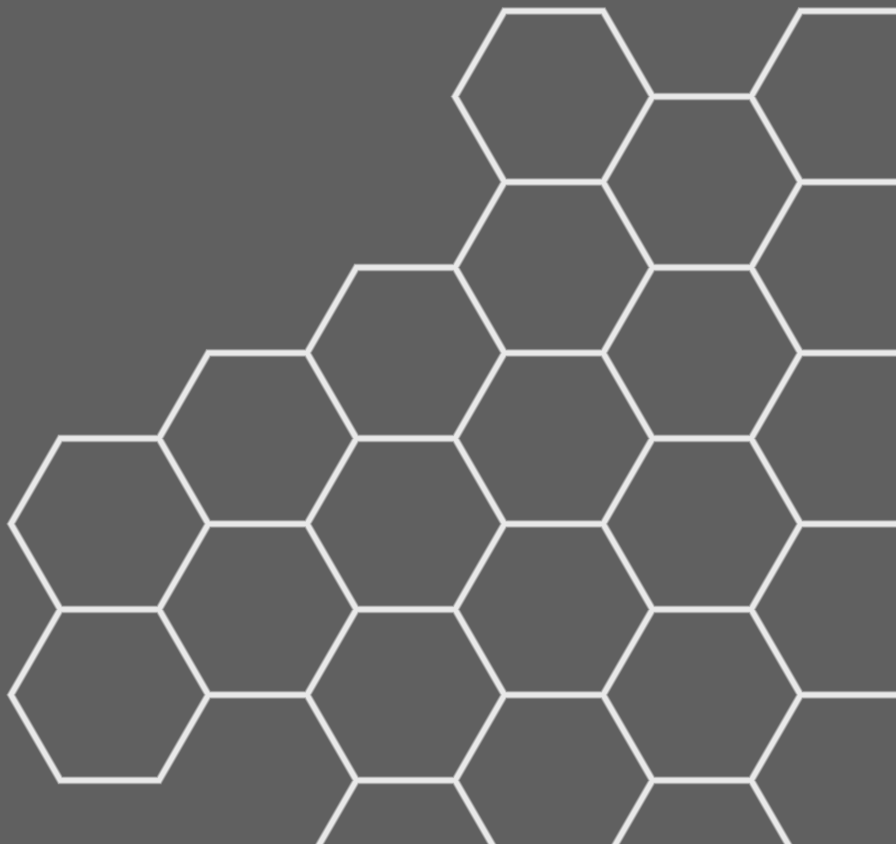
Give the GLSL for this pattern, as a Shadertoy shader.

```glsl
// Pale honeycomb outlines climbing in steps from lower left over flat grey

// Signed distance to a flat-topped hexagon with unit sides
float hexagon(vec2 p) {
    p = abs(p);
    return max(p.y, dot(p, vec2(0.8660254, 0.5))) - 0.8660254;
}

void mainImage(out vec4 fragColor, in vec2 fragCoord) {
    // Units of one hexagon side, measured down from the top left
    float pixel = 9.078 / iResolution.x;
    vec2 p = vec2(fragCoord.x, iResolution.y - fragCoord.y) * pixel;

    // Nearest outline among the cells of each column
    float lineDist = 10.0;
    for (int column = 0; column < 6; column++) {
        // Rows are counted in half cells; the left columns form a staircase
        int first = column < 3 ? 5 - column : (column + 1) % 2;
        int last = column < 2 ? 7 - column : 9;
        for (int row = first; row <= last; row += 2) {
            vec2 center = vec2(1.111, 0.978) + vec2(1.5, 0.8660254) * vec2(column, row);
            lineDist = min(lineDist, abs(hexagon(p - center)));
        }
    }

    // Soft-edged strokes over the background
    float softness = max(pixel, 0.017);
    float stroke = 1.0 - smoothstep(-softness, softness, lineDist - 0.032);
    vec3 background = vec3(0.378);
    vec3 outline = vec3(0.915);
    fragColor = vec4(mix(background, outline, stroke), 1.0);
}
```
